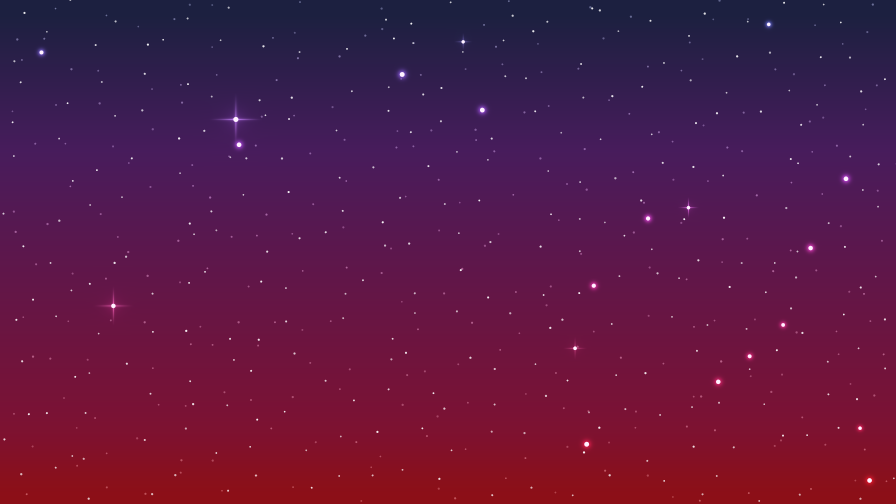
Give the GLSL for this background, as a Shadertoy shader.

```glsl
// A dusk sky fading from navy through violet to crimson, filled with stars.
// Small stars come from jittered grids, glowing ones from a hashed loop, and
// a few four-armed sparkles stand out. Lengths are in canvas heights.

vec2 hash2(vec2 p) {
    return fract(sin(vec2(dot(p, vec2(127.1, 311.7)), dot(p, vec2(269.5, 183.3)))) * 43758.5453);
}

// Vertical gradient, h = 0 at the bottom and 1 at the top
vec3 skyColor(float h) {
    vec3 color = mix(vec3(0.55, 0.06, 0.09), vec3(0.485, 0.07, 0.20), smoothstep(0.0, 0.18, h));
    color = mix(color, vec3(0.36, 0.09, 0.30), clamp((h - 0.16) / 0.34, 0.0, 1.0));
    color = mix(color, vec3(0.28, 0.11, 0.36), clamp((h - 0.50) / 0.20, 0.0, 1.0));
    return mix(color, vec3(0.11, 0.125, 0.25), clamp((h - 0.70) / 0.27, 0.0, 1.0));
}

// Smooth-edged disc, px is the size of one pixel
float disc(float d, float radius, float px) {
    return clamp((radius - d) / px + 0.5, 0.0, 1.0);
}

// One small star per grid cell, kept clear of the cell border
float starLayer(vec2 p, float cells, float seed, float px) {
    vec2 cell = floor(p * cells);
    vec2 center = (cell + 0.06 + 0.88 * hash2(cell + seed)) / cells;
    vec2 trait = hash2(cell + seed + 71.0);
    float radius = mix(0.0015, 0.0022, trait.x);
    return disc(length(p - center), radius, px) * mix(0.65, 1.0, trait.y);
}

// White core inside a soft halo of the local sky hue
vec3 addGlow(vec3 color, vec3 hue, vec2 q, float size, float px) {
    float d = length(q);
    color = mix(color, hue, 0.85 * exp(-pow(d / (0.0075 * size), 2.0)));
    return mix(color, vec3(1.0, 0.95, 1.0), disc(d, 0.0042 * size, px));
}

// Tapered cross of light with a small bright centre
vec3 addSparkle(vec3 color, vec3 hue, vec2 q, float size, float px) {
    vec2 a = abs(q);
    vec2 taper = pow(clamp(1.0 - a / (0.054 * size), 0.0, 1.0), vec2(1.5));
    float width = max(0.0017 * size, 0.4 * px);
    vec2 arms = taper * exp(-a.yx / width);
    float d = length(q);
    color = mix(color, hue, 0.3 * exp(-d / (0.012 * size)));
    color = mix(color, mix(hue, vec3(1.0), 0.25), min(arms.x + arms.y, 1.0));
    return mix(color, vec3(1.0, 0.95, 1.0), disc(d, 0.0025 + 0.0025 * size, px));
}

void mainImage(out vec4 fragColor, in vec2 fragCoord) {
    vec2 p = fragCoord / iResolution.y;
    float aspect = iResolution.x / iResolution.y;
    float px = 1.0 / iResolution.y;
    vec3 color = skyColor(p.y);
    vec3 hue = color / max(color.r, max(color.g, color.b));

    // Small stars: a dim tinted layer below a bright one
    color = mix(color, mix(hue, vec3(1.0), 0.6), 0.5 * starLayer(p, 12.3, 17.0, px));
    color = mix(color, vec3(1.0), 0.95 * starLayer(p, 12.7, 43.0, px));

    // Glowing stars, denser toward the right
    for (int i = 0; i < 15; i++) {
        vec2 r = hash2(vec2(float(i), 9.0));
        float height = (float(i) + 0.2 + 0.6 * r.y) / 15.0;
        vec2 center = vec2(aspect * (1.0 - 0.95 * pow(r.x, 1.6) - 0.02), height);
        color = addGlow(color, hue, p - center, 0.8 + 0.35 * r.y, px);
    }

    // Sparkles, from the largest to the smallest
    color = addSparkle(color, hue, p - vec2(0.468, 0.763), 1.0, px);
    color = addSparkle(color, hue, p - vec2(0.225, 0.393), 0.75, px);
    color = addSparkle(color, hue, p - vec2(1.141, 0.309), 0.45, px);
    color = addSparkle(color, hue, p - vec2(1.366, 0.588), 0.4, px);
    color = addSparkle(color, hue, p - vec2(0.919, 0.917), 0.35, px);

    fragColor = vec4(color, 1.0);
}
```
